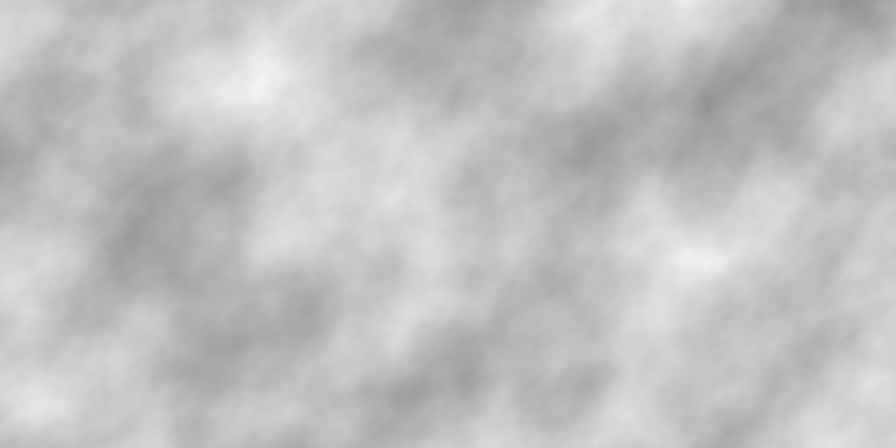
A WebGL 2 fragment shader for this texture:

```glsl
#version 300 es
precision highp float;
precision highp int;
// Soft grey cloud cover: a fractal sum of gradient noise octaves,
// each rotated and shifted against the last to hide the lattice,
// drawn out slightly along a rising diagonal and mapped to greys.

#define BASE_FREQUENCY 2.6
#define OCTAVES 6
#define GAIN 0.485
#define LACUNARITY 2.03
#define OCTAVE_TURN 0.65
#define DRIFT_ANGLE 0.7
#define DRIFT_STRETCH 1.14
#define MEAN_GREY 0.757
#define CONTRAST 0.265
#define SEED vec2(17.3, 41.8)

uniform vec2 u_resolution;
out vec4 fragColor;

const float TAU = 6.2831853;

// Integer hash of a lattice point, from 0 to 1
float hash(ivec2 cell) {
    uvec2 q = uvec2(cell) * uvec2(1597334673u, 3812015801u);
    uint h = q.x ^ q.y;
    h = (h ^ (h >> 16)) * 2146121005u;
    h = (h ^ (h >> 15)) * 2221713035u;
    h ^= h >> 16;
    return float(h >> 8) / 16777216.0;
}

// Ramp along the random unit gradient of one lattice corner
float cornerRamp(ivec2 cell, vec2 offset) {
    float angle = TAU * hash(cell);
    return dot(vec2(cos(angle), sin(angle)), offset);
}

// Gradient noise with quintic blending, centred on zero
float gradientNoise(vec2 p) {
    ivec2 cell = ivec2(floor(p));
    vec2 f = fract(p);
    vec2 blend = f * f * f * (f * (f * 6.0 - 15.0) + 10.0);
    float bottom = mix(cornerRamp(cell, f),
                       cornerRamp(cell + ivec2(1, 0), f - vec2(1.0, 0.0)), blend.x);
    float top = mix(cornerRamp(cell + ivec2(0, 1), f - vec2(0.0, 1.0)),
                    cornerRamp(cell + ivec2(1, 1), f - vec2(1.0, 1.0)), blend.x);
    return mix(bottom, top, blend.y);
}

// Sum of octaves from broad banks to fine wisps
float cloudDensity(vec2 p) {
    float c = cos(OCTAVE_TURN), s = sin(OCTAVE_TURN);
    mat2 nextOctave = LACUNARITY * mat2(c, s, -s, c);
    float sum = 0.0, amplitude = 1.0;
    for (int i = 0; i < OCTAVES; i++) {
        sum += amplitude * gradientNoise(p);
        p = nextOctave * p + SEED;
        amplitude *= GAIN;
    }
    return sum;
}

// Lengthen features along the drift direction, narrow them across it
vec2 driftSpace(vec2 p) {
    vec2 along = vec2(cos(DRIFT_ANGLE), sin(DRIFT_ANGLE));
    vec2 across = vec2(-along.y, along.x);
    return vec2(dot(p, along) / DRIFT_STRETCH, dot(p, across) * DRIFT_STRETCH);
}

void main() {
    vec2 p = driftSpace(gl_FragCoord.xy / u_resolution.y);
    float grey = MEAN_GREY + CONTRAST * cloudDensity(p * BASE_FREQUENCY + SEED);
    fragColor = vec4(vec3(clamp(grey, 0.0, 1.0)), 1.0);
}
```
